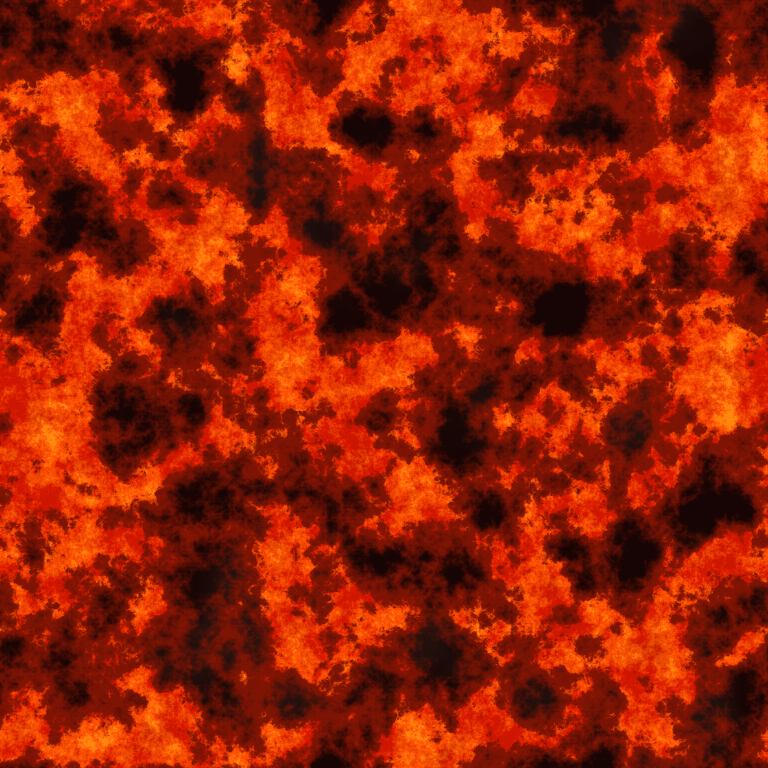
Give the GLSL for this texture, as a WebGL 2 fragment shader.

```glsl
#version 300 es
precision highp float;
precision highp int;
// Seamless molten lava: glowing orange veins with ragged edges around dark, cooling crust.

uniform vec2 u_resolution;
out vec4 fragColor;

const int BASE_CELLS = 6;         // broad hot and cool regions across the tile
const int RIDGE_CELLS = 6;        // necks of lava between round crust islands
const int GLOW_CELLS = 13;        // colour patches inside the lava
const int OCTAVES = 7;
const float HEAT_GAIN = 0.66;     // higher gives a more ragged shoreline
const float RIDGE_GAIN = 0.66;    // higher gives more small islands
const float GLOW_GAIN = 0.84;     // higher gives a grainier glow
const float BASE_WEIGHT = 0.65;
const float RIDGE_WEIGHT = 1.15;
const float RIDGE_MEAN = 0.17;    // typical size of the noise, keeps ridges centred
const float HEAT_SPREAD = 0.26;   // scales heat to unit deviation
const float GLOW_SPREAD = 0.36;
const float SHORE_LOW = -0.10;    // heat where crust starts to melt
const float SHORE_HIGH = 0.68;    // heat where the lava is fully lit

const vec3 SOOT = vec3(0.085, 0.018, 0.014);
const vec3 ASH = vec3(0.130, 0.065, 0.055);
const vec3 EMBER = vec3(0.500, 0.078, 0.014);
const vec3 RED_LAVA = vec3(0.910, 0.100, 0.005);
const vec3 ORANGE_LAVA = vec3(0.920, 0.290, 0.012);
const vec3 YELLOW_LAVA = vec3(0.990, 0.540, 0.060);

// Integer hash giving two values from 0 to 1
vec2 hash2(ivec2 cell, int seed) {
  uvec3 v = uvec3(cell.x, cell.y, seed) * 1664525u + 1013904223u;
  v.x += v.y * v.z; v.y += v.z * v.x; v.z += v.x * v.y;
  v ^= v >> 16u;
  v.x += v.y * v.z; v.y += v.z * v.x;
  return vec2(v.xy >> 8u) / 16777216.0;
}

// Slope contribution of one lattice corner, wrapped to the tile
float corner(ivec2 cell, vec2 offset, int cells, int seed) {
  ivec2 wrapped = cell % cells;
  vec2 slope = hash2(wrapped, seed) - 0.5;
  return dot(slope, offset) * inversesqrt(dot(slope, slope) + 1e-6);
}

// Gradient noise with a whole number of cells per tile
float noise(vec2 uv, int cells, int seed) {
  vec2 p = uv * float(cells) + hash2(ivec2(seed, cells), 91);
  ivec2 cell = ivec2(floor(p));
  vec2 f = fract(p);
  vec2 w = f * f * f * (f * (f * 6.0 - 15.0) + 10.0);
  float a = corner(cell, f, cells, seed);
  float b = corner(cell + ivec2(1, 0), f - vec2(1.0, 0.0), cells, seed);
  float c = corner(cell + ivec2(0, 1), f - vec2(0.0, 1.0), cells, seed);
  float d = corner(cell + ivec2(1, 1), f - vec2(1.0), cells, seed);
  return mix(mix(a, b, w.x), mix(c, d, w.x), w.y);
}

float fbm(vec2 uv, int cells, int octaves, float gain, int seed) {
  float sum = 0.0;
  float amplitude = 1.0;
  for (int i = 0; i < octaves; i++) {
    sum += amplitude * noise(uv, cells, seed + i);
    amplitude *= gain;
    cells *= 2;
  }
  return sum;
}

// Bright creases around round hollows, at every scale
float ridges(vec2 uv, int cells, int octaves, float gain, int seed) {
  float sum = 0.0;
  float amplitude = 1.0;
  for (int i = 0; i < octaves; i++) {
    sum += amplitude * (RIDGE_MEAN - abs(noise(uv, cells, seed + i)));
    amplitude *= gain;
    cells *= 2;
  }
  return sum;
}

// Dark crust: sooty deep inside, ember red near the lava
vec3 crustColor(vec2 uv, float heat) {
  float mottling = fbm(uv, 9, 6, 0.65, 40);
  float warmth = smoothstep(-2.3, 0.0, heat + 0.6 * mottling);
  float ashiness = smoothstep(0.0, 0.5, fbm(uv, 4, 4, 0.5, 50));
  return mix(mix(SOOT, ASH, ashiness), EMBER, warmth);
}

// Lit lava: red at the cool parts, orange and yellow at the hot ones
vec3 lavaColor(vec2 uv, float heat) {
  float glow = fbm(uv, GLOW_CELLS, 6, GLOW_GAIN, 60) / GLOW_SPREAD;
  float level = 0.55 * glow + 0.4 * heat;
  vec3 color = mix(RED_LAVA, ORANGE_LAVA, smoothstep(-0.5, 1.0, level));
  color = mix(color, YELLOW_LAVA, 0.8 * smoothstep(0.9, 2.2, level));
  return color * (1.0 + 0.06 * clamp(glow, -2.0, 1.5));
}

void main() {
  vec2 uv = gl_FragCoord.xy / u_resolution;

  // Heat field: rough fractal noise plus creases
  float heat = BASE_WEIGHT * fbm(uv, BASE_CELLS, OCTAVES, HEAT_GAIN, 1);
  heat += RIDGE_WEIGHT * ridges(uv, RIDGE_CELLS, OCTAVES, RIDGE_GAIN, 20);
  heat /= HEAT_SPREAD;

  // Blend crust into lava across the shoreline
  float molten = smoothstep(SHORE_LOW, SHORE_HIGH, heat);
  vec3 color = mix(crustColor(uv, heat), lavaColor(uv, heat), molten);
  fragColor = vec4(clamp(color, 0.0, 1.0), 1.0);
}
```
